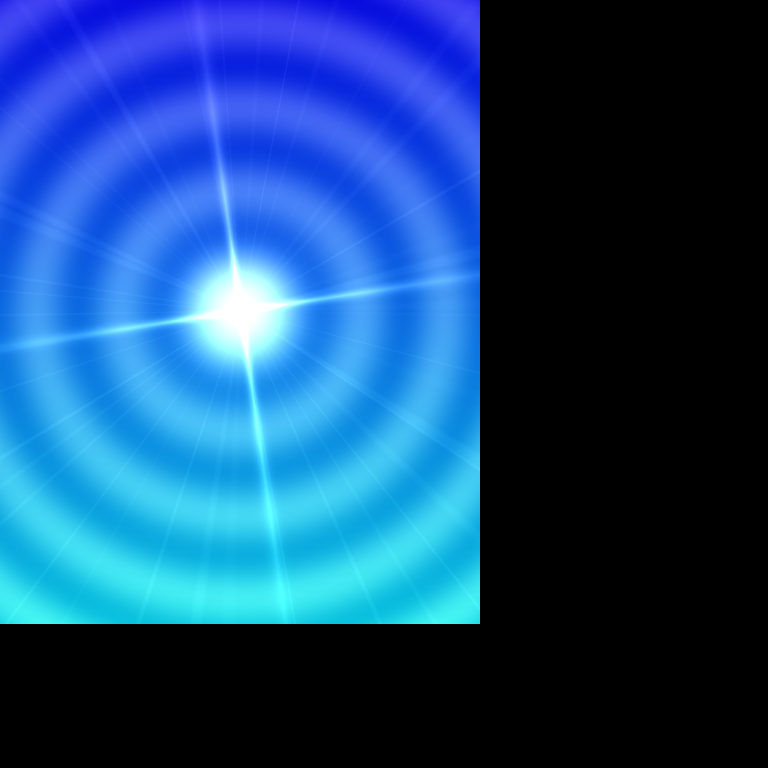
Write a Shadertoy shader that draws this background.

```glsl
const float TAU = 6.2831853;
const int RAY_COUNT = 44;

float hash(float n) {
    n = fract(n * 0.1031);
    n *= n + 33.33;
    return fract(n * (n + n));
}

vec2 direction(float angle) {
    return vec2(cos(angle), sin(angle));
}

// Distance along and across an axis through the origin
vec2 axisCoords(vec2 p, vec2 axis) {
    return vec2(dot(p, axis), dot(p, vec2(-axis.y, axis.x)));
}

// Antialiased rectangle from low to high
float boxMask(vec2 p, vec2 low, vec2 high, float pixel) {
    vec2 inside = min(p - low, high - p);
    return clamp(min(inside.x, inside.y) / pixel + 0.5, 0.0, 1.0);
}

float ringWave(float radius, float firstCrest, float spacing) {
    return 0.5 + 0.5 * cos(TAU * (radius - firstCrest) / spacing);
}

// Two-sided streak that widens and fades away from the origin
float streak(vec2 p, float angle, float reach) {
    vec2 q = abs(axisCoords(p, direction(angle)));
    float width = 0.0028 + 0.018 * q.x;
    float core = exp(-pow(q.y / width, 1.4));
    return core * exp(-pow(q.x / reach, 1.3));
}

// Faint wedges scattered around the origin
float fineRays(vec2 p, float pixel) {
    float light = 0.0;
    for (int i = 0; i < RAY_COUNT; i++) {
        float id = float(i) + 1.0;
        float angle = TAU * (id + hash(id * 7.31)) / float(RAY_COUNT);
        vec2 q = axisCoords(p, direction(angle));
        float spread = mix(0.003, 0.035, pow(hash(id * 3.17), 2.0));
        float halfWidth = spread * max(q.x, 0.0) + 0.6 * pixel;
        float wedge = 1.0 - smoothstep(0.3, 1.0, abs(q.y) / halfWidth);
        float strength = mix(0.008, 0.04, hash(id * 11.9));
        light += strength * wedge * smoothstep(0.02, 0.1, q.x);
    }
    return light;
}

void mainImage(out vec4 fragColor, in vec2 fragCoord) {
    vec2 uv = fragCoord / iResolution.xy;
    float pixel = 1.0 / iResolution.y;

    vec2 panelLow = vec2(-0.1, 0.1875);
    vec2 panelHigh = vec2(0.625, 1.1);
    vec2 p = uv - vec2(0.3138, 0.595);
    float radius = length(p);

    // Vertical gradient
    vec3 cyan = vec3(0.04, 0.76, 0.87);
    vec3 indigo = vec3(0.03, 0.05, 0.87);
    float height = clamp((uv.y - panelLow.y) / (1.0 - panelLow.y), 0.0, 1.0);
    vec3 color = mix(cyan, indigo, height);

    // Concentric rings
    color += vec3(0.22, 0.20, 0.08) * ringWave(radius, 0.157, 0.1085);

    // Fine rays
    color += vec3(0.8, 0.9, 0.7) * fineRays(p, pixel);

    // Four-pointed star
    float tilt = 0.15;
    float star = streak(p, tilt, 0.20) + streak(p, tilt - 0.25 * TAU - 0.008, 0.22);
    vec3 starTint = mix(vec3(0.40, 0.65, 0.45), vec3(0.60, 0.55, 0.40), height);
    color += starTint * star;

    // Central glow
    color += vec3(0.85, 0.85, 0.5) * exp(-pow(radius / 0.052, 2.0));
    color += vec3(0.16, 0.17, 0.14) * exp(-radius / 0.085);

    color = clamp(color, 0.0, 1.0) * boxMask(uv, panelLow, panelHigh, pixel);
    fragColor = vec4(color, 1.0);
}
```
